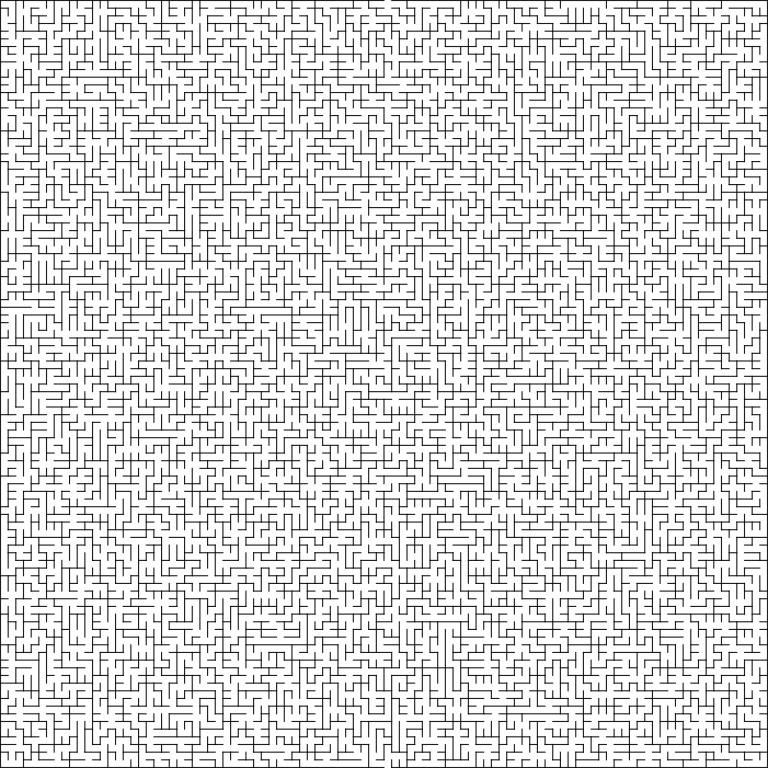
Reproduce this pattern procedurally as a WebGL 2 fragment shader.

```glsl
#version 300 es
precision highp float;
precision highp int;
// Draws a square maze of thin dark walls on white. Every grid edge gets a random
// weight; it is a wall when no path of lighter edges already joins its two ends
// (a local minimum spanning tree), found by a bit-mask flood in an 8 x 8 window.

uniform vec2 u_resolution;
out vec4 fragColor;

const float CELLS = 100.0;       // maze cells per side
const float WALL_WIDTH = 0.13;   // wall thickness, in cells
const float SOFTNESS = 1.13;     // edge filter width, in output samples
const float GATE_COLUMN = 50.0;  // column of the openings in top and bottom
const int FLOOD_STEPS = 40;      // longest path that is followed
const vec3 PAPER = vec3(0.995);
const vec3 INK = vec3(0.0);
const vec2 RIGHT = vec2(1.0, 0.0);
const vec2 UP = vec2(0.0, 1.0);

float hash(vec2 p) {
    return fract(sin(dot(p, vec2(127.1, 311.7))) * 43758.5453);
}

// Weight of the edge from a vertex along axis: border lightest, outside unusable.
float edgeWeight(vec2 vertex, vec2 axis) {
    vec2 end = vertex + axis;
    if (any(lessThan(vertex, vec2(0.0))) || any(greaterThan(end, vec2(CELLS)))) return 2.0;
    float across = dot(vertex, axis.yx);
    if (across == 0.0 || across == CELLS) return -1.0;
    return hash(vertex + 0.37 * axis.x + 7.3);
}

// Shift a window of 8 x 8 bits (four rows per word) by one row.
uvec2 rowUp(uvec2 m)   { return uvec2(m.x << 8, (m.y << 8) | (m.x >> 24)); }
uvec2 rowDown(uvec2 m) { return uvec2((m.x >> 8) | (m.y << 24), m.y >> 8); }

bool isWall(vec2 vertex, vec2 axis) {
    float weight = edgeWeight(vertex, axis);
    if (weight > 1.0) return false;
    if (weight < 0.0) return axis.x == 0.0 || vertex.x != GATE_COLUMN;

    // Collect the lighter edges around this one.
    uvec2 openRight = uvec2(0u), openUp = uvec2(0u);
    for (int row = 0; row < 8; row++) {
        for (int col = 0; col < 8; col++) {
            vec2 v = vertex + vec2(float(col - 3), float(row - 3));
            uint bit = 1u << uint((row & 3) * 8 + col);
            uvec2 mask = row < 4 ? uvec2(bit, 0u) : uvec2(0u, bit);
            if (col < 7 && edgeWeight(v, RIGHT) < weight) openRight |= mask;
            if (edgeWeight(v, UP) < weight) openUp |= mask;
        }
    }

    // Flood from the start vertex; reaching the end would close a loop.
    uvec2 reached = uvec2(1u << 27, 0u);
    uvec2 goal = axis.x > 0.5 ? uvec2(1u << 28, 0u) : uvec2(0u, 1u << 3);
    for (int i = 0; i < FLOOD_STEPS; i++) {
        uvec2 grown = reached;
        grown |= ((reached & openRight) << 1) | ((reached >> 1) & openRight);
        grown |= rowUp(reached & openUp) | (rowDown(reached) & openUp);
        if ((grown & goal) != uvec2(0u)) return false;
        if (grown == reached) break;
        reached = grown;
    }
    return true;
}

// Box-filtered coverage across a wall centred on zero.
float crossCoverage(float t, float blur) {
    float halfWidth = 0.5 * WALL_WIDTH;
    float overlap = min(t + 0.5 * blur, halfWidth) - max(t - 0.5 * blur, -halfWidth);
    return max(overlap, 0.0) / blur;
}

// Coverage of the two arms that leave a vertex along one axis.
float armCoverage(vec2 vertex, vec2 offset, vec2 axis, float blur) {
    float across = crossCoverage(dot(offset, axis.yx), blur);
    if (across <= 0.0) return 0.0;
    float along = dot(offset, axis);
    float cap = 0.5 * WALL_WIDTH / blur + 0.5;
    float ahead = clamp(along / blur + cap, 0.0, 1.0);
    float behind = clamp(cap - along / blur, 0.0, 1.0);
    float arms = 0.0;
    if (ahead > 0.0 && isWall(vertex, axis)) arms += ahead;
    if (behind > 0.0 && isWall(vertex - axis, axis)) arms += behind;
    return across * min(arms, 1.0);
}

void main() {
    // Fit the grid so that the outer walls lie fully inside the canvas.
    float span = CELLS + WALL_WIDTH;
    float shortSide = min(u_resolution.x, u_resolution.y);
    vec2 p = gl_FragCoord.xy / shortSide * span - 0.5 * WALL_WIDTH;
    float blur = SOFTNESS * span / shortSide;

    vec2 vertex = floor(p + 0.5);
    vec2 offset = p - vertex;
    float horizontal = armCoverage(vertex, offset, RIGHT, blur);
    float vertical = armCoverage(vertex, offset, UP, blur);
    float ink = 1.0 - (1.0 - horizontal) * (1.0 - vertical);
    fragColor = vec4(mix(PAPER, INK, ink), 1.0);
}
```
